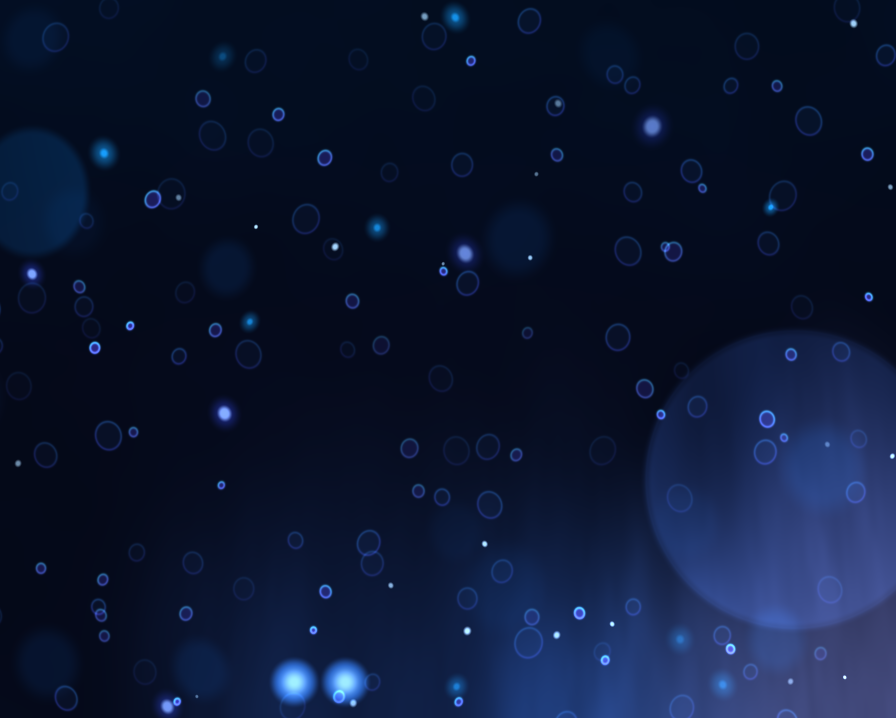
A Shadertoy shader for this background:

```glsl
// Night-blue underwater bokeh: drifting bubbles, sparks and a pale haze rising from the lower right.
#define DEEP vec3(0.018, 0.036, 0.100)
#define HAZE_BLUE vec3(0.11, 0.22, 0.42)
#define HAZE_VIOLET vec3(0.29, 0.30, 0.46)
#define HAZE_TOP 0.50
#define BUBBLE_FILL vec3(0.17, 0.13, 0.46)
#define BUBBLE_RIM vec3(0.30, 0.62, 0.86)
#define FAINT_RIM vec3(0.07, 0.13, 0.25)
#define TEAL vec3(0.04, 0.30, 0.46)
#define HALO vec3(0.16, 0.22, 0.75)
#define SPARK vec3(0.72, 0.90, 1.00)
#define RIM_WIDTH 0.0019
#define JITTER 0.94

vec3 hash3(vec2 cell, float seed) {
    vec3 q = fract((cell.xyx + seed * 17.3) * vec3(0.1031, 0.1030, 0.0973));
    q += dot(q, q.yxz + 33.33);
    return fract((q.xxy + q.yzz) * q.zyx);
}

float noise(vec2 p) {
    vec2 i = floor(p), f = fract(p);
    f = f * f * (3.0 - 2.0 * f);
    vec2 e = vec2(0.0, 1.0);
    return mix(mix(hash3(i, 3.0).x, hash3(i + e.yx, 3.0).x, f.x),
               mix(hash3(i + e.xy, 3.0).x, hash3(i + e.yy, 3.0).x, f.x), f.y);
}

float fbm(vec2 p) {
    float sum = 0.0, amp = 0.5;
    for (int i = 0; i < 4; i++) {
        sum += amp * noise(p);
        p = p * 2.03 + 7.1;
        amp *= 0.5;
    }
    return sum;
}

// Filled disc with a thin rim; softness is a fraction of the radius
vec3 disc(vec2 q, float r, float softness, vec3 fill, vec3 rim) {
    float px = 1.0 / iResolution.y;
    float d = length(q) - r;
    float blur = max(softness * r, 0.7 * px);
    float ring = d / max(RIM_WIDTH, 0.7 * px);
    return fill * (1.0 - smoothstep(-blur, blur, d)) + rim * exp(-ring * ring);
}

// Randomly sized discs, at most one per grid cell
vec3 scatter(vec2 p, float cells, float density, float seed, vec2 radii,
             float softness, vec3 fill, vec3 rim) {
    vec3 sum = vec3(0.0);
    for (int j = -1; j <= 1; j++)
    for (int i = -1; i <= 1; i++) {
        vec2 cell = floor(p * cells) + vec2(i, j);
        vec3 place = hash3(cell, seed), look = hash3(cell, seed + 5.0);
        if (place.z > density) continue;
        vec2 q = p - (cell + 0.5 + (place.xy - 0.5) * JITTER) / cells;
        q.x = q.x * 1.1 + q.y * 0.25 * (look.z - 0.5);
        float r = mix(radii.x, radii.y, look.x);
        float side = smoothstep(-r, r, q.x * (look.z - 0.5) * 2.0 + q.y);
        vec3 tint = mix(vec3(1.1, 0.7, 1.05), vec3(0.8, 1.1, 1.0), side);
        sum += mix(0.3, 1.0, look.y) * disc(q, r, softness, fill, rim * tint);
    }
    return sum;
}

float plume(vec2 p, float x, float width, float height) {
    float d = (p.x - x + 0.08 * p.y) / width;
    return exp(-d * d) * (1.0 - smoothstep(0.0, height, p.y));
}

void mainImage(out vec4 fragColor, in vec2 fragCoord) {
    vec2 p = fragCoord / iResolution.y;

    // Dark water, slightly bluer towards the top
    vec3 col = DEEP + vec3(-0.008, 0.014, 0.022) * smoothstep(0.45, 1.0, p.y);
    col *= 0.82 + 0.4 * fbm(p * 3.0);

    // Haze drawn into leaning vertical strands
    float lean = p.x + 0.22 * p.y * (p.x - 0.8);
    float strands = fbm(vec2(lean * 11.0, p.y * 2.2));
    float top = HAZE_TOP + 0.25 * (noise(vec2(lean * 5.0, 2.0)) - 0.5);
    float haze = (1.0 - smoothstep(-0.05, top, p.y)) * smoothstep(0.1, 1.2, p.x);
    vec3 hazeColor = mix(HAZE_BLUE, HAZE_VIOLET, smoothstep(0.7, 1.25, p.x));
    col += hazeColor * haze * (0.6 + 0.85 * strands);
    col += HAZE_BLUE * (0.4 * plume(p, 0.82, 0.10, 0.65) + 0.32 * plume(p, 0.35, 0.12, 0.42))
         * (0.4 + strands);

    // Two oversized out-of-focus globes
    vec2 globe = p - vec2(1.107, 0.332);
    col += disc(globe, 0.207, 0.045, vec3(0.055, 0.095, 0.19), vec3(0.008, 0.015, 0.03))
         * (0.65 + 0.6 * strands - 0.6 * globe.y);
    vec2 side = (p - vec2(0.045, 0.732)) * vec2(1.15, 1.0);
    col += disc(side, 0.088, 0.10, vec3(0.008, 0.085, 0.15), vec3(0.0)) * (0.9 + 2.0 * side.x);

    // Blurred blue patches and teal dots
    col += scatter(p, 4.0, 0.55, 11.0, vec2(0.035, 0.058), 0.35, vec3(0.008, 0.05, 0.10), vec3(0.0));
    col += scatter(p, 5.0, 0.38, 23.0, vec2(0.007, 0.017), 0.75, TEAL, vec3(0.0));
    col += scatter(p, 5.0, 0.38, 23.0, vec2(0.003, 0.006), 0.60, TEAL, vec3(0.0));

    // Faint rings, then crisp bubbles of two sizes
    col += scatter(p, 9.0, 0.75, 31.0, vec2(0.010, 0.021), 0.12, FAINT_RIM * 0.20, FAINT_RIM);
    col += scatter(p, 6.0, 0.48, 43.0, vec2(0.007, 0.013), 0.30, BUBBLE_FILL * 0.55, BUBBLE_RIM * 0.65);
    col += scatter(p, 6.0, 0.42, 59.0, vec2(0.004, 0.008), 0.40, BUBBLE_FILL, BUBBLE_RIM);

    // Pinpoint sparks and glowing white beads
    col += scatter(p, 6.0, 0.42, 67.0, vec2(0.002, 0.005), 0.60, SPARK, vec3(0.0));
    col += scatter(p, 4.0, 0.34, 71.0, vec2(0.011, 0.018), 1.00, HALO, vec3(0.0));
    col += scatter(p, 4.0, 0.34, 71.0, vec2(0.006, 0.012), 0.45, SPARK, vec3(0.0));

    // Pair of large lamps near the bottom edge
    for (int i = 0; i < 2; i++) {
        vec2 q = p - vec2(0.41 + 0.071 * float(i), 0.050);
        col += disc(q, 0.029, 0.28, vec3(0.12, 0.30, 0.56), vec3(0.0));
        col += disc(q, 0.014, 0.80, vec3(0.45, 0.52, 0.42), vec3(0.0));
    }

    fragColor = vec4(clamp(col, 0.0, 1.0), 1.0);
}
```
